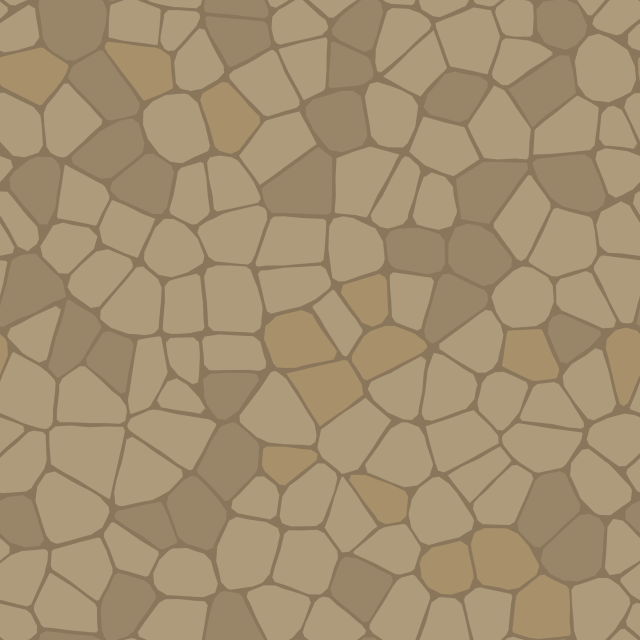
Give the GLSL for this texture, as a Shadertoy shader.

```glsl
#define CELLS 12.0
#define JITTER 0.96
#define HALF_GAP 0.032
#define CHAMFER 0.13
#define CHIP_SIZE 3.0
#define CHIP_DEPTH 0.036
#define DARK_SHARE 0.21
#define GOLD_SHARE 0.12
#define MORTAR vec3(0.540, 0.463, 0.355)
#define PALE_STONE vec3(0.682, 0.608, 0.488)
#define DARK_STONE vec3(0.600, 0.527, 0.410)
#define GOLD_STONE vec3(0.660, 0.565, 0.418)

float hash(vec2 p) {
    return fract(sin(dot(p, vec2(127.1, 311.7))) * 43758.5453);
}

// Stone centre inside a cell; cell indices wrap around the canvas
vec2 stoneCentre(vec2 cell) {
    vec2 id = mod(cell, CELLS);
    vec2 random = vec2(hash(id), hash(id + vec2(41.0, 17.0)));
    return cell + 0.5 + JITTER * (random - 0.5);
}

// Wrapping noise, kept linear so that the rims look faceted
float chipNoise(vec2 p, float seed) {
    vec2 i = floor(p), f = p - i;
    float period = CELLS * CHIP_SIZE;
    vec2 lo = mod(i, period) + seed;
    vec2 hi = mod(i + 1.0, period) + seed;
    float bottom = mix(hash(lo), hash(vec2(hi.x, lo.y)), f.x);
    float top = mix(hash(vec2(lo.x, hi.y)), hash(hi), f.x);
    return mix(bottom, top, f.y);
}

void mainImage(out vec4 fragColor, in vec2 fragCoord) {
    vec2 p = fragCoord / iResolution.xy * CELLS;
    vec2 base = floor(p);

    // Nearest stone
    vec2 nearCell = base, nearOffset = vec2(0.0);
    float nearest = 1e3;
    for (int y = -2; y <= 2; y++)
    for (int x = -2; x <= 2; x++) {
        vec2 cell = base + vec2(x, y);
        vec2 offset = stoneCentre(cell) - p;
        float d = dot(offset, offset);
        if (d < nearest) {
            nearest = d;
            nearCell = cell;
            nearOffset = offset;
        }
    }

    // Distances to the two closest borders of that stone
    float edge1 = 1e3, edge2 = 1e3;
    for (int y = -2; y <= 2; y++)
    for (int x = -2; x <= 2; x++) {
        vec2 cell = nearCell + vec2(x, y);
        if (x == 0 && y == 0) continue;
        vec2 offset = stoneCentre(cell) - p;
        float d = dot(0.5 * (offset + nearOffset), normalize(offset - nearOffset));
        edge2 = min(edge2, max(edge1, d));
        edge1 = min(edge1, d);
    }

    // Chipped rim and cut corners
    vec2 id = mod(nearCell, CELLS);
    float seed = floor(hash(id + 63.0) * 200.0);
    float chip = CHIP_DEPTH * (chipNoise(p * CHIP_SIZE, seed) - 0.5);
    float cut = CHAMFER * hash(id + 29.0);
    float rim = edge1 - HALF_GAP;
    float corner = 0.6 * (edge1 + edge2 - 2.0 * HALF_GAP - cut);
    float stone = min(rim, corner) + chip;

    // Flat stone colours over mortar
    float kind = hash(id + 87.0);
    vec3 color = PALE_STONE;
    if (kind < DARK_SHARE) color = DARK_STONE;
    else if (kind < DARK_SHARE + GOLD_SHARE) color = GOLD_STONE;
    float pixel = CELLS / min(iResolution.x, iResolution.y);
    float cover = smoothstep(-0.7, 0.7, stone / pixel);
    fragColor = vec4(mix(MORTAR, color, cover), 1.0);
}
```
